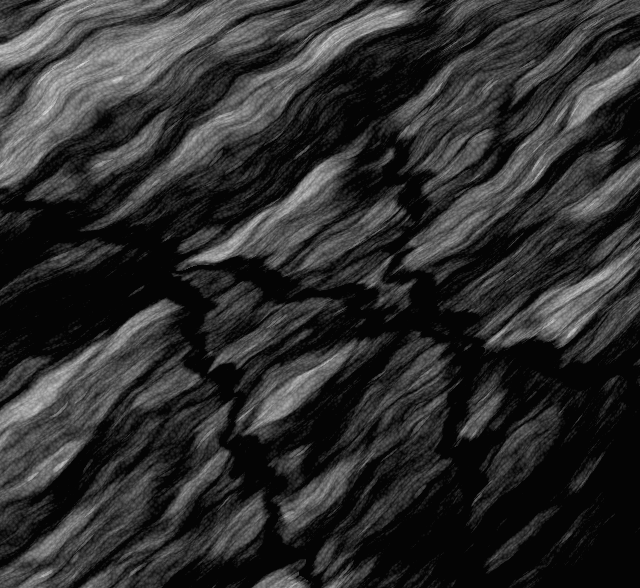
Write a Shadertoy shader that draws this texture.

```glsl
// Dark, tilted rock strata: long fibrous slabs broken by jagged black fissures.

vec2 hash2(vec2 p) {
    vec3 q = fract(p.xyx * vec3(0.1031, 0.1030, 0.0973));
    q += dot(q, q.yzx + 33.33);
    return fract((q.xx + q.yz) * q.zy);
}

// Cellular noise: xy = offset from nearest seed, z = gap to the border, w = cell id
vec4 cells(vec2 p) {
    vec2 base = floor(p), offset = vec2(0.0);
    float nearest = 9.0, second = 9.0, id = 0.0;
    for (int j = -1; j <= 1; j++) {
        for (int i = -1; i <= 1; i++) {
            vec2 cell = base + vec2(i, j);
            vec2 d = p - cell - hash2(cell);
            float dist = length(d);
            if (dist < nearest) {
                second = nearest;
                nearest = dist;
                offset = d;
                id = hash2(cell + 57.0).x;
            } else {
                second = min(second, dist);
            }
        }
    }
    return vec4(offset, second - nearest, id);
}

// Bright in the middle of each cell, dark toward its border
float lens(vec2 p) {
    return 0.45 - length(cells(p).xy);
}

void mainImage(out vec4 fragColor, in vec2 fragCoord) {
    vec2 uv = fragCoord / iResolution.y;
    vec2 centred = uv - vec2(0.545, 0.5);

    // Strata coordinates: x along the grain, y across, converging to the upper right
    vec2 rock = vec2(dot(centred, vec2(0.79, 0.62)), dot(centred, vec2(-0.62, 0.79)));
    rock.y /= 1.0 - 0.25 * rock.x;
    float knots = 1.0 + smoothstep(0.5, 1.0, uv.y);
    rock.y += knots * (0.010 * sin(rock.x * 7.0 + rock.y * 9.0)
                     + 0.004 * sin(rock.x * 19.0 - rock.y * 23.0)
                     + 0.002 * sin(rock.x * 43.0 + rock.y * 31.0));
    float ragged = lens(rock * vec2(16.0, 55.0) + 9.0);
    rock.y += 0.006 * ragged;

    // Fissures: one across the face, two branching downward
    float jag = 0.020 * sin(rock.y * 43.0)
              + 0.011 * sin(rock.y * 101.0 + rock.x * 31.0)
              + 0.005 * sin(rock.x * 130.0 + rock.y * 60.0) + 0.015 * ragged;
    float across = uv.y - 0.65 + 0.28 * uv.x + jag;
    float down = uv.x - 0.3 - 0.42 * (0.52 - uv.y) + jag;
    float side = uv.x - 0.79 + 0.1 * smoothstep(0.35, 0.55, uv.y) - jag;
    float gap = min(abs(across), min(max(abs(down), across), max(abs(side), uv.y - 0.75)));
    float fissure = 1.0 - smoothstep(0.003, 0.03, gap + 0.012 * ragged);

    // Blocks between fissures slip against each other
    float block = across > 0.0 ? 0.0 : 1.0 + step(0.0, down) + step(0.0, side);
    rock += block * vec2(0.37, 0.033);

    // Slabs and thinner ledges, with shadowed grooves between them
    vec4 slab = cells(rock * vec2(1.6, 11.0) + 20.0);
    vec4 ledge = cells(rock * vec2(4.0, 27.0) + 40.0);
    float slabFace = smoothstep(0.0, 0.22, slab.z);
    float ledgeFace = smoothstep(0.0, 0.25, ledge.z);
    float tone = 0.26;
    tone += slabFace * (0.38 * (slab.w - 0.5) + 0.14 * slab.y) - 0.20 * (1.0 - slabFace);
    tone += ledgeFace * 0.29 * (ledge.w - 0.5) - 0.12 * (1.0 - ledgeFace);

    // Streaks, fibres, grain and a few pale flecks
    vec4 fibre = cells(rock * vec2(26.0, 200.0) + 80.0);
    tone += 0.25 * lens(rock * vec2(8.0, 75.0) + 60.0);
    tone += 0.20 * (0.45 - length(fibre.xy));
    tone += 0.16 * lens(rock * vec2(170.0, 260.0) + 300.0);
    tone += 0.15 * smoothstep(0.94, 0.99, fibre.w) * smoothstep(0.0, 0.3, fibre.z);

    // Light from the upper left, shade in the lower right and at the left
    vec2 glow = (uv - vec2(0.22, 0.84)) / vec2(0.32, 0.18);
    vec2 hollow = (uv - vec2(0.04, 0.52)) / vec2(0.20, 0.08);
    tone += 0.12 * (uv.y - 0.6 * uv.x - 0.2);
    tone += 0.10 * exp(-dot(glow, glow)) - 0.28 * exp(-dot(hollow, hollow));
    tone -= 0.35 * smoothstep(0.45, 1.05, uv.x - uv.y) + 0.38 * fissure;

    fragColor = vec4(vec3(clamp(tone, 0.015, 0.85)), 1.0);
}
```
